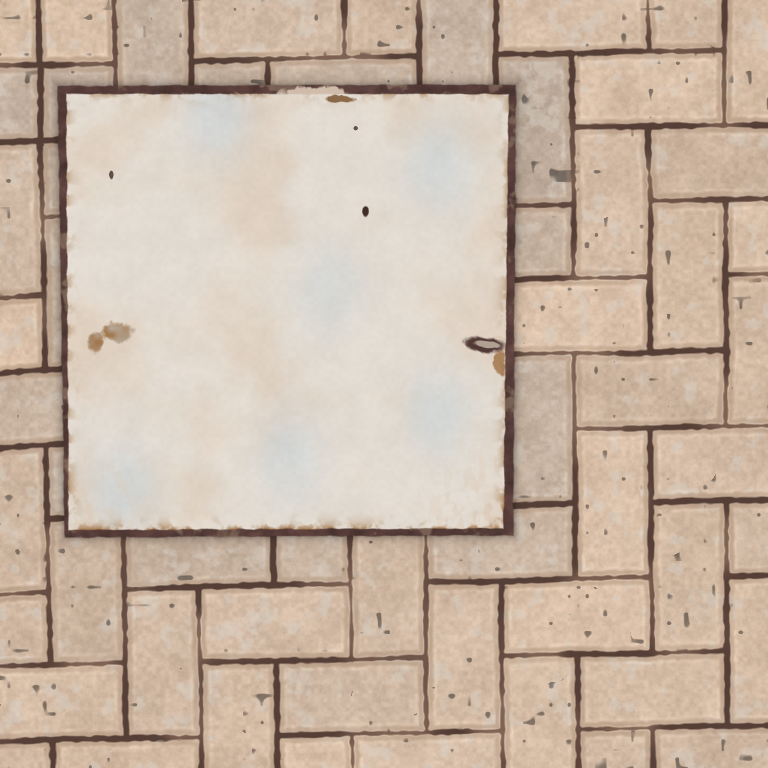
Write a Shadertoy shader that draws this texture.

```glsl
// Herringbone brick paving around a painted, rust-framed steel access cover.
// Bricks come from a diagonal mod-4 cell rule on a slightly skewed grid; the
// cover is two nested quads, weathered with value noise and soft stains.

const vec3 BRICK = vec3(.835, .735, .645);
const vec3 GREY_BRICK = vec3(.765, .69, .625);
const vec3 BEVEL = vec3(.71, .60, .505);
const vec3 JOINT = vec3(.31, .22, .19);
const vec3 PAINT = vec3(.89, .86, .82);
const vec3 COOL = vec3(.82, .835, .835);
const vec3 WARM = vec3(.865, .79, .715);
const vec3 FRAME = vec3(.32, .225, .21);
const vec3 RUST = vec3(.60, .42, .24);

float hash(vec2 p) {
    vec3 q = fract(p.xyx * .1031);
    q += dot(q, q.yzx + 33.33);
    return fract((q.x + q.y) * q.z);
}

float noise(vec2 p) {
    vec2 i = floor(p), f = fract(p);
    f = f * f * (3. - 2. * f);
    return mix(mix(hash(i), hash(i + vec2(1, 0)), f.x),
               mix(hash(i + vec2(0, 1)), hash(i + vec2(1, 1)), f.x), f.y);
}

float fbm(vec2 p) {
    float sum = 0., amp = .533;
    for (int i = 0; i < 4; i++) {
        sum += amp * noise(p);
        p = mat2(1.6, 1.2, -1.2, 1.6) * p + 7.3;
        amp *= .5;
    }
    return sum;
}

// Distance to the outer side of line a-b, y pointing down
float edgeSide(vec2 p, vec2 a, vec2 b) {
    vec2 e = normalize(b - a), d = p - a;
    return e.y * d.x - e.x * d.y;
}

float quad(vec2 p, vec2 tl, vec2 tr, vec2 br, vec2 bl) {
    return max(max(edgeSide(p, tl, tr), edgeSide(p, tr, br)),
               max(edgeSide(p, br, bl), edgeSide(p, bl, tl)));
}

// Ragged elliptical stain, 1 inside
float stain(vec2 p, vec2 centre, vec2 radius, float ragged) {
    float r = length((p - centre) / radius) + ragged * (fbm(p * 90.) - .5);
    return 1. - smoothstep(.7, 1.1, r);
}

// Skewed grid coordinates, one unit per brick width
vec2 gridCoords(vec2 p) {
    float bow = .011 * exp(-9. * p.x) * sin(3.14 * clamp((p.y - .085) / .78, 0., 1.));
    vec2 g = vec2(p.x - .745 - p.y * (.019 - .016 * p.x),
                  p.y - .0853 + .0215 * p.x - bow) / vec2(.0993, .0978);
    return g + .035 * (vec2(noise(p * 11.), noise(p * 11. + 40.)) - .5);
}

vec3 paving(vec2 p, float pixel) {
    vec2 g = gridCoords(p), cell = floor(g);
    float k = mod(cell.x - cell.y, 4.);
    vec2 origin = cell - vec2(k == 1., k == 2.);
    vec2 halfSize = k < 1.5 ? vec2(1, .5) : vec2(.5, 1);
    vec2 q = abs(g - origin - halfSize) - halfSize + .06;
    float depth = .06 - length(max(q, 0.)) - min(max(q.x, q.y), 0.);
    // one cut joint beside the cover
    if (p.y > .087 && p.y < .19) depth = min(depth, abs(p.x - .053) * 10.);
    depth += .025 * (noise(p * 120.) - .5);

    // body tint, greyer next to the cover
    vec2 away = abs(origin + halfSize - vec2(-3.8, 3)) - 3.07;
    float near = 1. - smoothstep(.1, .8, max(away.x, away.y));
    float grey = .7 * near + .5 * hash(origin + 19.) - .15;
    vec3 col = mix(BRICK, GREY_BRICK, clamp(grey, 0., 1.));
    col *= .97 + .06 * hash(origin + 5.);
    col += .09 * (fbm(p * 26.) - .5) + .12 * (fbm(p * 170.) - .5);
    col = mix(col, PAINT * .95, .45 * smoothstep(.58, .75, fbm(p * 50. + 9.)));
    col *= 1. - .4 * smoothstep(.87, .96, noise(p * 85.)) * step(.45, noise(p * 23.));

    // worn bevel, pale ridge and dark joint
    float rim = smoothstep(.03, .055, depth) * (1. - smoothstep(.07, .12, depth));
    col = mix(col, BEVEL, .5 * rim * (.5 + noise(p * 30.)));
    col += .045 * exp(-pow((depth - .125) / .022, 2.)) * noise(p * 45. + 3.);
    float soil = smoothstep(.15, .65, noise(p * 17. + 4.));
    float width = mix(.018, .034, soil), aa = pixel * 7.;
    float joint = 1. - smoothstep(width - aa, width + aa + .012, depth);
    return mix(col, mix(vec3(.48, .37, .31), JOINT, soil), .95 * joint);
}

vec3 coverPaint(vec2 p, float depth) {
    vec2 centres[6] = vec2[6](vec2(.28, .15), vec2(.57, .22), vec2(.43, .38),
                              vec2(.57, .54), vec2(.38, .60), vec2(.16, .635));
    float cool = 0., cloud = fbm(p * 9. + 2.);
    for (int i = 0; i < 6; i++) {
        vec2 d = (p - centres[i]) / vec2(.045, .06);
        cool += exp(-dot(d, d));
    }
    vec3 col = mix(PAINT, WARM, .65 * smoothstep(.45, .8, cloud));
    col = mix(col, COOL, clamp(cool * (.35 + cloud), 0., .85));
    col += .035 * (fbm(p * 35.) - .5) + .03 * (fbm(p * 180.) - .5);
    // rubbed lower corners and rusty rim
    float low = smoothstep(.54, .67, p.y) * smoothstep(.12, .28, abs(p.x - .37));
    col = mix(col, WARM, .6 * low * smoothstep(.5, .65, fbm(p * vec2(110, 60))));
    float rim = exp(-depth * 150.) * smoothstep(.42, .68, fbm(p * 65.));
    col = mix(col, RUST, rim * (.5 + .4 * smoothstep(.6, .68, p.y)));

    // handle slots and pits
    float left = max(stain(p, vec2(.151, .433), vec2(.021, .014), .9),
                     stain(p, vec2(.125, .446), vec2(.011, .017), .9));
    col = mix(col, mix(RUST, WARM * .8, noise(p * 110.)), .9 * left);
    vec2 s = vec2(p.x, p.y - .12 * (p.x - .63));
    col = mix(col, FRAME, stain(s, vec2(.63, .449), vec2(.027, .011), .7));
    col = mix(col, WARM * .8, stain(s, vec2(.634, .448), vec2(.018, .005), .6));
    col = mix(col, RUST, .75 * stain(p, vec2(.651, .471), vec2(.006, .016), 2.));
    float pits = stain(p, vec2(.476, .275), vec2(.005, .008), .4)
               + .8 * stain(p, vec2(.145, .228), vec2(.003, .006), .4)
               + .8 * stain(p, vec2(.463, .167), vec2(.003), .4);
    return mix(col, FRAME * .8, min(pits, 1.));
}

void mainImage(out vec4 fragColor, in vec2 fragCoord) {
    vec2 p = fragCoord / iResolution.xy;
    p.y = 1. - p.y;
    float pixel = 1. / iResolution.y, wear = .003 * (fbm(p * 70.) - .5);
    float outer = wear + quad(p, vec2(.075, .112), vec2(.672, .11), vec2(.668, .697), vec2(.0845, .7));
    float inner = wear + quad(p, vec2(.0865, .1225), vec2(.6625, .1225), vec2(.6555, .688), vec2(.0895, .69));

    vec3 col = paving(p, pixel) * (1. - .3 * exp(-max(outer, 0.) * 180.));
    // steel frame with a chipped top edge
    vec3 steel = FRAME * (.75 + .6 * fbm(p * 60.));
    steel = mix(steel, BEVEL * .8, .6 * smoothstep(.58, .72, fbm(p * 45. + 8.)));
    steel = mix(steel, WARM, .9 * stain(p, vec2(.415, .122), vec2(.048, .009), 1.1));
    col = mix(col, steel, 1. - smoothstep(-pixel, pixel, outer));
    col = mix(col, coverPaint(p, max(-inner, 0.)), 1. - smoothstep(-pixel, pixel, inner));
    col = mix(col, RUST * .8, .85 * stain(p, vec2(.442, .129), vec2(.022, .005), 1.));
    fragColor = vec4(clamp(col, 0., 1.), 1.);
}
```
